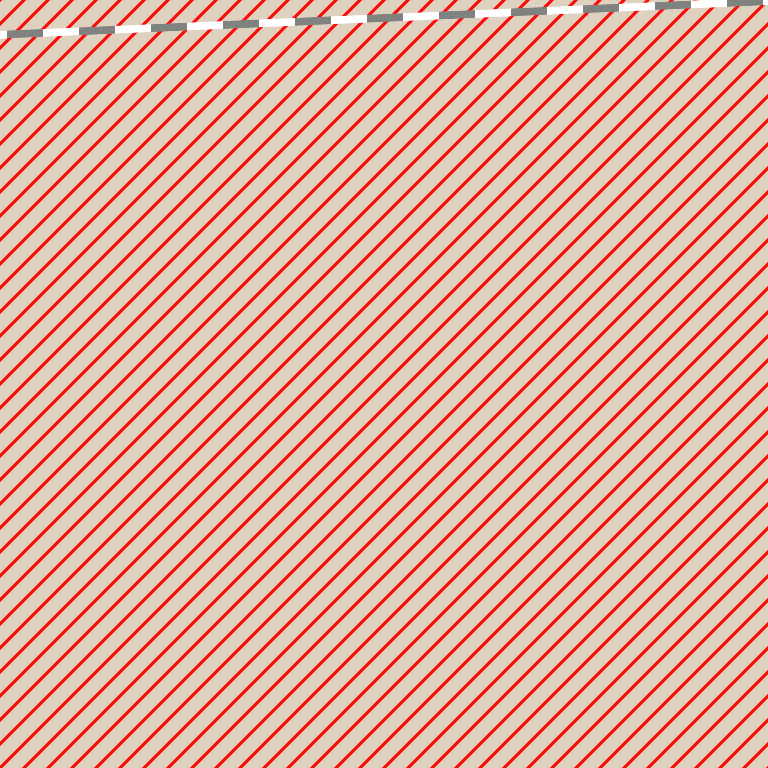
This pattern is drawn by a WebGL 1 fragment shader. Its source:

```glsl
precision highp float;

// Diagonal red hatching on beige paper, 32 lines along each canvas edge,
// crossed near the top by a slightly tilted band of grey and white dashes.
// Both come from distances to straight lines, with edges one pixel soft.

uniform vec2 u_resolution;

const vec3 PAPER = vec3(0.87, 0.82, 0.75);
const vec3 RED   = vec3(1.00, 0.04, 0.03);
const vec3 GREY  = vec3(0.50, 0.51, 0.50);
const vec3 WHITE = vec3(1.0);

const float HATCH_COUNT      = 32.0;
const float HATCH_HALF_WIDTH = 0.00203;

const float BAND_START      = 0.9547;  // height at the left edge
const float BAND_SLOPE      = 0.0438;
const float BAND_HALF_WIDTH = 0.0050;
const float DASH_PERIOD     = 0.09375; // one grey dash and one white dash
const float DASH_CENTER     = 0.0326;  // middle of the first grey dash

// Coverage of a shape whose signed distance is negative inside.
float coverage(float signedDist, float softness) {
    return 1.0 - smoothstep(-softness, softness, signedDist);
}

// Distance to the nearest of a set of evenly spaced marks at 0, period, ...
float repeatDistance(float position, float period) {
    return abs(fract(position / period + 0.5) - 0.5) * period;
}

// Lines rising to the right at 45 degrees.
float hatch(vec2 p, float count, float halfWidth, float softness) {
    float dist = repeatDistance(p.x - p.y, 1.0 / count) * sqrt(0.5);
    return coverage(dist - halfWidth, softness);
}

// Straight sloped strip of the given half width.
float band(vec2 p, float start, float slope, float halfWidth, float softness) {
    float dist = abs(p.y - start - slope * p.x) / sqrt(1.0 + slope * slope);
    return coverage(dist - halfWidth, softness);
}

// Alternating equal dashes along x: 1 on a dash, 0 in a gap.
float dashes(float x, float period, float center, float softness) {
    return coverage(repeatDistance(x - center, period) - 0.25 * period, softness);
}

void main() {
    vec2 p = gl_FragCoord.xy / u_resolution;
    float softness = 0.5 / min(u_resolution.x, u_resolution.y);

    // Hatched paper
    float line = hatch(p, HATCH_COUNT, HATCH_HALF_WIDTH, softness);
    vec3 color = mix(PAPER, RED, line);

    // Dashed band
    float greyDash = dashes(p.x, DASH_PERIOD, DASH_CENTER, softness);
    float strip = band(p, BAND_START, BAND_SLOPE, BAND_HALF_WIDTH, softness);
    color = mix(color, mix(WHITE, GREY, greyDash), strip);

    gl_FragColor = vec4(color, 1.0);
}
```
